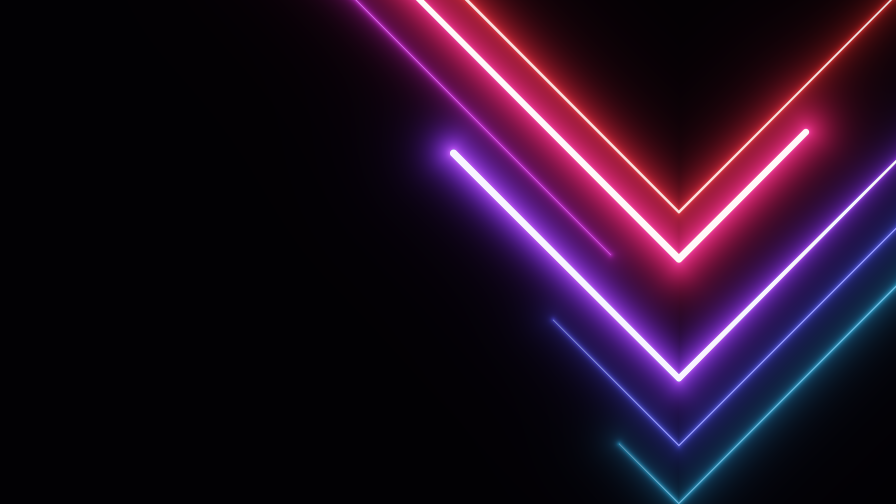
Give the GLSL for this background, as a Shadertoy shader.

```glsl
const float GLOW_GAIN = 230.0;   // glow strength per unit of tube thickness
const float HALO_WIDTH = 0.004;  // tight bloom hugging each tube

// Returns the distance to a tapered segment's edge and its local half width.
vec2 taperedSegment(vec2 p, vec2 a, vec2 b, float widthA, float widthB) {
    vec2 pa = p - a, ba = b - a;
    float h = clamp(dot(pa, ba) / max(dot(ba, ba), 1e-6), 0.0, 1.0);
    float width = mix(widthA, widthB, h);
    return vec2(length(pa - h * ba) - width, width);
}

// Diagonal V: reach = left and right arm extents,
// widths = half widths at left end, tip and right end.
vec2 chevron(vec2 p, vec2 tip, vec2 reach, vec3 widths) {
    vec2 left = taperedSegment(p, tip, tip + reach.x * vec2(-1.0, 1.0), widths.y, widths.x);
    vec2 right = taperedSegment(p, tip, tip + reach.y * vec2(1.0, 1.0), widths.y, widths.z);
    return left.x < right.x ? left : right;
}

// Adds one tube's coloured glow and its pale core.
void addNeon(vec2 tube, vec3 tint, float spread, float whiteness, float aa,
             inout vec3 glow, inout vec3 core) {
    float d = max(tube.x, 0.0);
    float falloff = exp(-d / spread) + 0.1 * exp(-d / (3.0 * spread));
    glow += tint * (GLOW_GAIN * tube.y * falloff + 0.7 * exp(-d / HALO_WIDTH));
    float coverage = 1.0 - smoothstep(-aa, aa, tube.x);
    core = max(core, mix(tint, vec3(1.0), whiteness) * coverage);
}

void mainImage(out vec4 fragColor, in vec2 fragCoord) {
    vec2 p = fragCoord / iResolution.y;
    float aa = 0.8 / iResolution.y;
    float axis = 1.347;

    vec3 red = vec3(1.0, 0.13, 0.12);
    vec3 pink = vec3(1.0, 0.10, 0.36);
    vec3 magenta = vec3(0.80, 0.10, 0.90);
    vec3 purple = vec3(0.46, 0.15, 1.0);
    vec3 blue = vec3(0.22, 0.25, 1.0);
    vec3 cyan = vec3(0.10, 0.60, 0.85);
    vec3 night = vec3(0.008, 0.002, 0.014);

    vec3 glow = vec3(0.0), core = vec3(0.0);

    // Warm tubes
    vec2 tube = chevron(p, vec2(axis, 0.579), vec2(0.60), vec3(0.0034, 0.0028, 0.0016));
    addNeon(tube, red, 0.030, 0.85, aa, glow, core);
    tube = chevron(p, vec2(axis, 0.486), vec2(0.70, 0.252), vec3(0.0055, 0.0075, 0.0068));
    addNeon(tube, pink, 0.032, 0.97, aa, glow, core);
    tube = chevron(p, vec2(1.211, 0.495), vec2(0.65, 0.0), vec3(0.0018, 0.0012, 0.0012));
    addNeon(tube, magenta, 0.022, 0.30, aa, glow, core);

    // Cool tubes
    tube = chevron(p, vec2(axis, 0.249), vec2(0.447, 0.60), vec3(0.0078, 0.0065, 0.0012));
    addNeon(tube, purple, 0.026, 0.95, aa, glow, core);
    tube = chevron(p, vec2(axis, 0.116), vec2(0.249, 0.60), vec3(0.0011, 0.0018, 0.0020));
    addNeon(tube, blue, 0.030, 0.45, aa, glow, core);
    tube = chevron(p, vec2(axis, 0.001), vec2(0.118, 0.60), vec3(0.0011, 0.0016, 0.0020));
    addNeon(tube, cyan, 0.030, 0.35, aa, glow, core);

    // Soft exposure keeps overlapping glows from clipping
    vec3 color = max(1.0 - exp(-(night + glow)), core);
    fragColor = vec4(color, 1.0);
}
```
